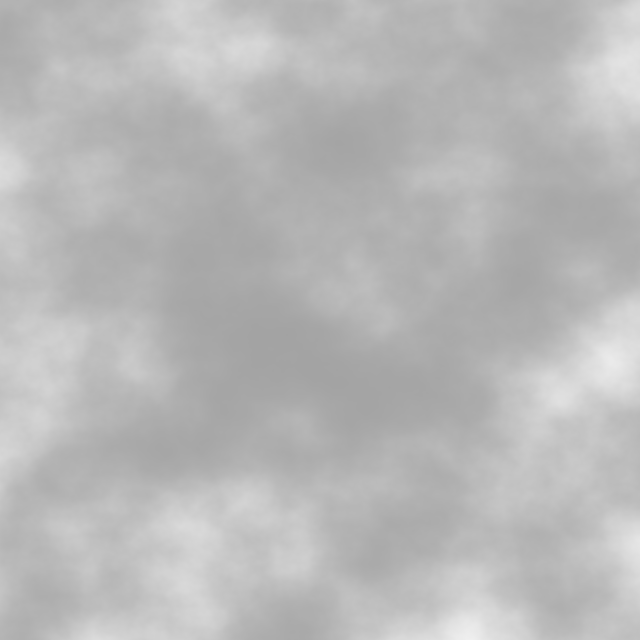
A WebGL 1 fragment shader for this texture:

```glsl
precision highp float;

uniform vec2 u_resolution;

// Unit gradient at a lattice point
vec2 gradientAt(vec2 cell) {
  vec3 p = fract(cell.xyx * vec3(0.1031, 0.1030, 0.0973));
  p += dot(p, p.yzx + 33.33);
  float angle = 6.28319 * fract((p.x + p.y) * p.z);
  return vec2(cos(angle), sin(angle));
}

float gradientNoise(vec2 p) {
  vec2 cell = floor(p);
  vec2 f = p - cell;
  vec2 blend = f * f * f * (f * (f * 6.0 - 15.0) + 10.0);
  vec2 e = vec2(1.0, 0.0);
  float a = dot(gradientAt(cell), f);
  float b = dot(gradientAt(cell + e.xy), f - e.xy);
  float c = dot(gradientAt(cell + e.yx), f - e.yx);
  float d = dot(gradientAt(cell + e.xx), f - e.xx);
  return mix(mix(a, b, blend.x), mix(c, d, blend.x), blend.y);
}

// Layered noise, each octave finer and fainter
float cloudNoise(vec2 p) {
  float sum = 0.0;
  float amplitude = 1.0;
  for (int i = 0; i < 6; i++) {
    sum += amplitude * gradientNoise(p);
    p = p * 2.0 + vec2(17.3, 9.7);
    amplitude *= 0.5;
  }
  return sum;
}

void main() {
  vec2 uv = gl_FragCoord.xy / u_resolution;

  // Dark middle, lighter rim, lightest along the bottom
  float rim = smoothstep(0.05, 0.7, length(uv - vec2(0.47, 0.45)));
  float density = 1.1 * (rim - 0.53) - 0.5 * (uv.y - 0.5);
  density += 1.4 * cloudNoise(uv * vec2(3.7, 4.3) + vec2(5.4, 11.6));

  // Soft limit, then a curve that flattens the darks
  density /= sqrt(1.0 + 0.35 * density * density);
  float grey = 0.6 + 0.11 * exp(density);
  gl_FragColor = vec4(vec3(grey), 1.0);
}
```
